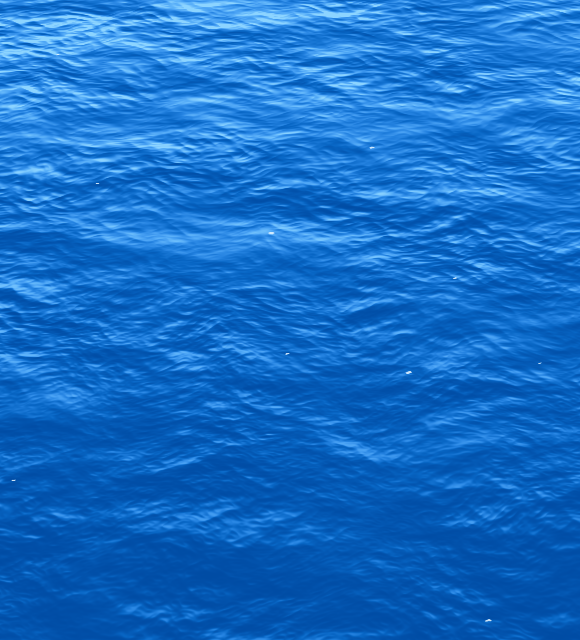
Write a Shadertoy shader that draws this texture.

```glsl
const float HORIZON = 2.15;                 // horizon height in canvas heights
const vec2  WAVE_FREQ = vec2(2.1, 4.4);     // cells of the largest waves
const float OCTAVE_RATIO = 1.9;
const int   OCTAVES = 6;
const float STEEPNESS = 0.73;
const float CREST_ROUNDING = 0.006;
const float CREST_TILT = 0.27;
const float NEAR_TONE = 0.31;
const float FAR_TONE = 2.25;
const float NEAR_CONTRAST = 0.95;
const float FAR_CONTRAST = 0.72;
const float NEAR_LIMIT = 2.4;               // brightest tone at the bottom
const float FAR_LIMIT = 6.0;                // brightest tone at the top
const float SWELL_CONTRAST = 0.62;
const float GLINT_CELLS = 15.0;
const float GLINT_CHANCE = 0.06;

// Water tones from deep blue to reflected sky
const vec3 TONES[6] = vec3[6](
    vec3(0.00, 0.295, 0.64), vec3(0.03, 0.40, 0.77), vec3(0.14, 0.51, 0.88),
    vec3(0.27, 0.62, 0.95), vec3(0.38, 0.71, 0.98), vec3(0.55, 0.83, 1.00));
const vec3 GLINT_COLOR = vec3(0.88, 0.95, 1.0);

float hash(vec2 p) {
    vec3 q = fract(vec3(p.xyx) * 0.1031);
    q += dot(q, q.yzx + 33.33);
    return fract((q.x + q.y) * q.z);
}

float cornerSlope(vec2 cell, vec2 offset) {
    float angle = 6.2832 * hash(cell);
    return dot(vec2(cos(angle), sin(angle)), offset);
}

float gradientNoise(vec2 p) {
    vec2 i = floor(p), f = p - i;
    vec2 u = f * f * f * (f * (f * 6.0 - 15.0) + 10.0);
    vec2 e = vec2(1.0, 0.0);
    float low = mix(cornerSlope(i, f), cornerSlope(i + e, f - e), u.x);
    float high = mix(cornerSlope(i + e.yx, f - e.yx), cornerSlope(i + 1.0, f - 1.0), u.x);
    return mix(low, high, u.y);
}

// Sum of sharp-crested waves, each octave turned a little
float waveHeight(vec2 p, float depth, float patchiness) {
    vec2 freq = WAVE_FREQ;
    float height = 0.0;
    for (int i = 0; i < OCTAVES; i++) {
        float n = float(i);
        float angle = CREST_TILT * sin(n * 2.4 + 0.6);
        float c = cos(angle), s = sin(angle);
        vec2 q = mat2(c, s, -s, c) * p * freq + n * vec2(17.3, 41.7) + 50.0;
        float ridge = 1.0 - sqrt(pow(gradientNoise(q), 2.0) + CREST_ROUNDING);
        float fade = 1.0 - smoothstep(90.0, 300.0, freq.y * depth * depth);
        float strength = i < 2 ? 0.85 : patchiness;
        height += ridge * fade * strength / freq.y;
        freq *= OCTAVE_RATIO;
    }
    return height * STEEPNESS;
}

vec3 waterColor(float tone) {
    vec3 color = TONES[0];
    for (int i = 1; i < 6; i++)
        color = mix(color, TONES[i], clamp(tone - float(i - 1), 0.0, 1.0));
    return color;
}

// Rare small foam flecks, one at most per cell
float glints(vec2 p) {
    vec2 cell = floor(p * GLINT_CELLS);
    vec2 center = 0.25 + 0.5 * vec2(hash(cell + 7.1), hash(cell + 19.7));
    vec2 d = (fract(p * GLINT_CELLS) - center) / GLINT_CELLS;
    float size = mix(0.4, 0.9, hash(cell + 61.3));
    d += 0.0015 * gradientNoise(p * 180.0);
    float fleck = 1.0 - smoothstep(0.4, 1.0, length(d / vec2(0.0075, 0.0028)) / size);
    return fleck * step(hash(cell + 3.7), GLINT_CHANCE);
}

void mainImage(out vec4 fragColor, in vec2 fragCoord) {
    vec2 uv = fragCoord / iResolution.y;
    float side = uv.x - 0.5 * iResolution.x / iResolution.y;

    // Perspective view onto the sea plane, with gently bent crests
    float depth = HORIZON / (HORIZON - uv.y);
    vec2 sea = vec2(side, HORIZON) * depth;
    sea += 0.035 * vec2(gradientNoise(sea * 5.0 + 11.0), gradientNoise(sea * 4.0 + 73.0));

    // Slopes leaning away reflect the bright sky
    float patchiness = clamp(0.95 + 1.0 * gradientNoise(sea * vec2(2.2, 4.5) + 91.0), 0.45, 1.4);
    vec2 stepAway = vec2(0.0008, 0.0032);
    float slope = (waveHeight(sea, depth, patchiness)
                 - waveHeight(sea + stepAway, depth, patchiness)) / stepAway.y;

    float tone = NEAR_TONE + FAR_TONE * pow(uv.y, 1.6);
    float contrast = mix(NEAR_CONTRAST, FAR_CONTRAST, uv.y);
    float swell = SWELL_CONTRAST * gradientNoise(sea * vec2(1.5, 3.6) + 131.0);
    tone *= exp(contrast * slope * 1.15 + swell - 0.2 * side);

    // Highlights saturate softly, earlier in the near water
    float limit = mix(NEAR_LIMIT, FAR_LIMIT, uv.y);
    tone = limit * tanh(tone / limit);

    vec3 color = waterColor(tone);
    color = mix(color, GLINT_COLOR, 0.9 * glints(uv));
    fragColor = vec4(color, 1.0);
}
```
